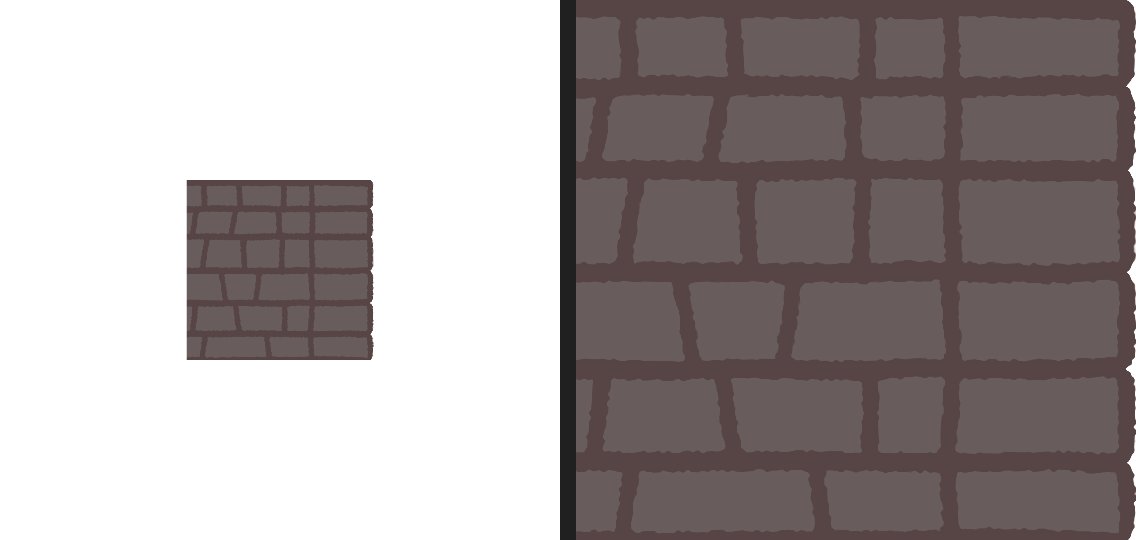
Left: the whole. Right: its middle third, enlarged.
Reproduce this texture procedurally as a WebGL 2 fragment shader.

```glsl
#version 300 es
precision highp float;

uniform vec2 u_resolution;
out vec4 outColor;

// Lengths are in wall units: the canvas is three walls wide and three high
#define WALL vec2(384.0, 371.0)
#define HALF_JOINT vec2(5.6, 6.6)
#define CORNER 3.0
#define LEAN 0.17
#define WAVE 3.0
#define ROUGH 2.4
#define NOTCH 6.0
#define PAPER vec3(1.0)
#define BRICK vec3(0.41, 0.36, 0.36)
#define MORTAR vec3(0.34, 0.27, 0.27)

const int ROWS = 6;

// Heights of the bed joints, measured down from the top
const float BEDS[7] = float[7](5.5, 59.5, 117.0, 187.0, 253.5, 318.0, 371.0);

// Upright joints of each course; the last one is the pillar seam
const vec4 JOINTS[6] = vec4[6](
    vec4(36.0, 109.0, 199.0, 258.0),
    vec4(15.0, 96.0, 190.0, 259.0),
    vec4(38.0, 118.0, 196.0, 258.0),
    vec4(-60.0, 76.0, 146.0, 257.0),
    vec4(16.0, 105.0, 201.0, 256.0),
    vec4(-60.0, 35.0, 167.0, 256.0));

float hash(vec2 p) {
    vec3 q = fract(p.xyx * vec3(0.1031, 0.1030, 0.0973));
    q += dot(q, q.yzx + 33.33);
    return fract((q.x + q.y) * q.z);
}

// Value noise in -0.5..0.5 that wraps over the canvas
float noise(vec2 uv, float cells, float seed) {
    vec2 p = uv * cells;
    vec2 i = floor(p), f = fract(p);
    f = f * f * (3.0 - 2.0 * f);
    vec2 a = mod(i, cells) + seed, b = mod(i + 1.0, cells) + seed;
    float low = mix(hash(a), hash(vec2(b.x, a.y)), f.x);
    float high = mix(hash(vec2(a.x, b.y)), hash(b), f.x);
    return mix(low, high, f.y) - 0.5;
}

vec2 noise2(vec2 uv, float cells) {
    return vec2(noise(uv, cells, 3.0), noise(uv, cells, 517.0));
}

float roundBox(vec2 p, vec2 halfSize, float radius) {
    vec2 d = abs(p) - halfSize + radius;
    return length(max(d, 0.0)) + min(max(d.x, d.y), 0.0) - radius;
}

// Slightly leaning upright joint; 0 and 5 are the outer ends of a course
float jointX(int row, int k, float y) {
    if (k == 0) return -99.0;
    if (k == 5) return WALL.x - 6.5;
    float lean = (hash(vec2(k, row) + 7.0) - 0.5) * 2.0 * LEAN;
    return JOINTS[row][k - 1] + lean * (k == 4 ? 0.3 : 1.0) * y;
}

// Distance to the nearest brick face
float bricks(vec2 p) {
    float d = 1e3;
    for (int row = 0; row < ROWS; row++) {
        float top = BEDS[row], bottom = BEDS[row + 1];
        float y = p.y - 0.5 * (top + bottom);
        for (int k = 0; k < 5; k++) {
            float left = jointX(row, k, y), right = jointX(row, k + 1, y);
            vec2 halfSize = 0.5 * vec2(right - left, bottom - top) - HALF_JOINT;
            d = min(d, roundBox(vec2(p.x - 0.5 * (left + right), y), halfSize, CORNER));
        }
    }
    return d;
}

// Signed distance to the wall: straight sides, scalloped right end
float wall(vec2 p, float rough) {
    float ends = min(p.y, WALL.y - p.y);
    float seam = abs(ends);
    for (int i = 1; i < ROWS; i++) seam = min(seam, abs(p.y - BEDS[i]));
    float right = WALL.x - 0.5 - NOTCH * exp(-seam / 4.0) + rough;
    return max(max(-p.x, p.x - right), -ends);
}

void main() {
    vec2 uv = gl_FragCoord.xy / u_resolution;
    vec2 p = vec2(uv.x, 1.0 - uv.y) * 3.0 * WALL - WALL;
    vec2 unit = 3.0 * WALL / u_resolution;
    float aa = 0.5 * max(unit.x, unit.y);

    // Slow waves bend the joints, fine grain frays the edges
    vec2 grain = ROUGH * noise2(uv, 340.0);
    vec2 bent = p + WAVE * noise2(uv, 26.0) + grain;

    float face = 1.0 - smoothstep(-aa, aa, bricks(bent));
    float body = 1.0 - smoothstep(-aa, aa, wall(p, grain.x));
    vec3 color = mix(MORTAR, BRICK, face);
    outColor = vec4(mix(PAPER, color, body), 1.0);
}
```
